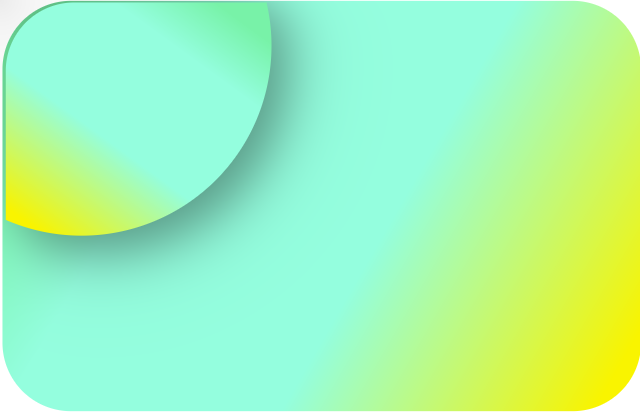
Give the GLSL for this background, as a Shadertoy shader.

```glsl
const vec3 MINT = vec3(0.58, 0.995, 0.87);
const vec3 GREEN = vec3(0.47, 0.95, 0.66);
const vec3 YELLOW = vec3(0.975, 0.955, 0.0);

float roundedBox(vec2 p, vec2 halfSize, float radius) {
    vec2 q = abs(p) - halfSize + radius;
    return length(max(q, 0.0)) + min(max(q.x, q.y), 0.0) - radius;
}

// Linear ramp: green, a flat mint band, then yellow
vec3 ramp(float t, float greenEnd, float mintStart, float mintEnd, float yellowStart) {
    vec3 color = mix(GREEN, MINT, clamp((t - greenEnd) / (mintStart - greenEnd), 0.0, 1.0));
    return mix(color, YELLOW, clamp((t - mintEnd) / (yellowStart - mintEnd), 0.0, 1.0));
}

// Blurred edge, 1 inside and 0 outside
float softInside(float dist) {
    return 1.0 / (1.0 + exp(24.0 * dist));
}

void mainImage(out vec4 fragColor, in vec2 fragCoord) {
    // Units of canvas height, measured down from the top left
    float pixel = 1.0 / iResolution.y;
    vec2 p = vec2(fragCoord.x, iResolution.y - fragCoord.y) * pixel;

    // Backdrop with a faint shade in the top left corner
    vec3 color = vec3(1.0 - 0.08 * exp(-9.0 * length(p)));

    // Card surface
    vec2 cardPos = p - vec2(0.781, 0.5);
    vec2 cardHalf = vec2(0.775, 0.498);
    float card = roundedBox(cardPos, cardHalf, 0.166);
    vec3 surface = ramp(dot(p, vec2(0.866, 0.5)), 0.15, 0.505, 1.09, 1.747);

    // Soft shadow of the disc, fading at the card's top and left sides
    float shadow = softInside(length(p - vec2(0.238, 0.152)) - 0.461);
    shadow *= softInside(0.044 - p.x) * softInside(-p.y);
    surface *= 1.0 - 0.41 * shadow;

    // Disc, clipped by the slightly inset card outline
    float disc = length(p - vec2(0.198, 0.111)) - 0.461;
    disc = max(disc, roundedBox(cardPos - vec2(0.008, 0.004), cardHalf, 0.166));
    vec3 discColor = ramp(dot(p, vec2(-0.59, 0.81)), -0.303, -0.16, 0.121, 0.398);
    surface = mix(surface, discColor, clamp(0.5 - disc / pixel, 0.0, 1.0));

    color = mix(color, surface, clamp(0.5 - card / pixel, 0.0, 1.0));
    fragColor = vec4(color, 1.0);
}
```
